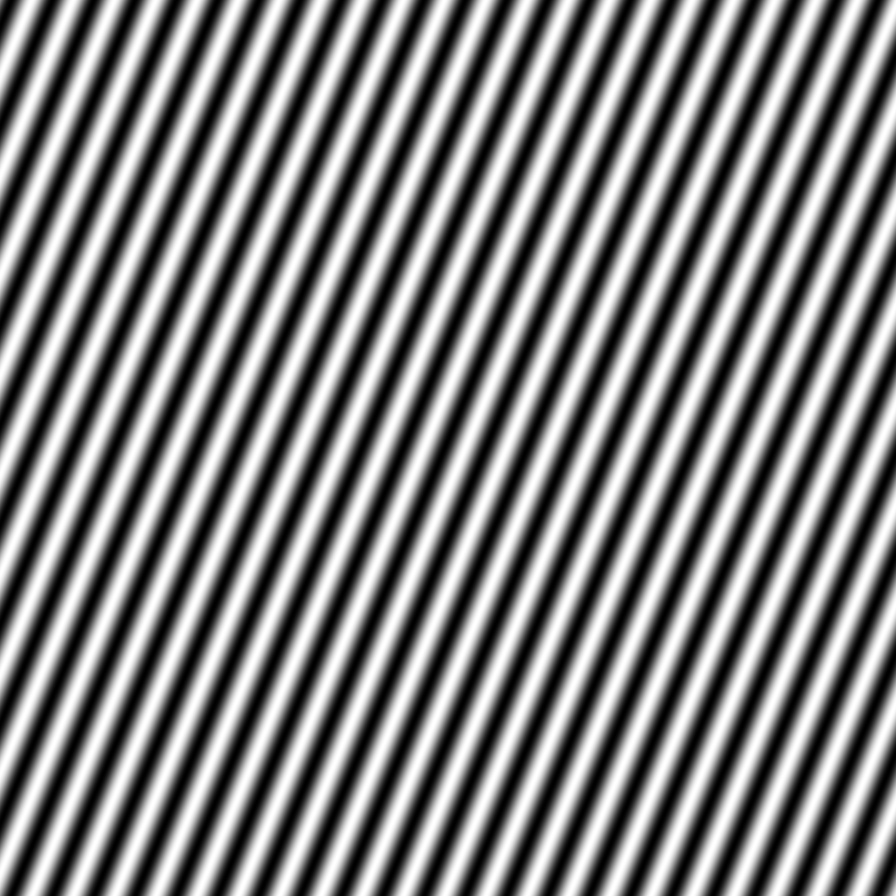
This pattern is drawn by a Shadertoy shader. Its source:

```glsl
// Slanted sinusoidal grating: soft black and white stripes leaning to the right.

const float TAU = 6.2831853;

// Smooth wave from 0 to 1, darkest at whole numbers of cycles.
float softWave(float cycles) {
    return 0.5 - 0.5 * cos(TAU * cycles);
}

void mainImage(out vec4 fragColor, in vec2 fragCoord) {
    vec2 uv = fragCoord / iResolution.xy;

    // Direction across the stripes, tilted below the horizontal.
    float tilt = radians(22.5);
    vec2 across = vec2(cos(tilt), -sin(tilt));

    // Stripe cycles per canvas width, offset to place the first dark line.
    float cycles = 23.5 * dot(uv, across) - 0.28;

    fragColor = vec4(vec3(softWave(cycles)), 1.0);
}
```
